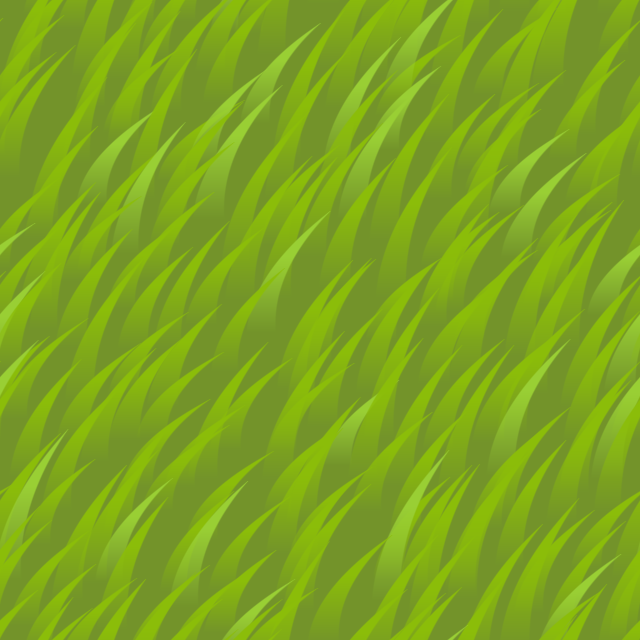
A three.js fragment shader for this texture:

```glsl
varying vec2 vUv;

const vec2 GRID = vec2(13.0, 14.0);   // blades across and up, whole so it tiles
const float SOFTNESS = 0.0015;        // half width of the edge blur
const float BRIGHT_SHARE = 0.08;

const vec3 SOIL = vec3(0.450, 0.578, 0.165);
const vec3 GRASS = vec3(0.545, 0.740, 0.035);
const vec3 BRIGHT_GRASS = vec3(0.600, 0.810, 0.205);

vec3 hash3(vec2 cell, float seed) {
  vec3 p = fract(vec3(cell.xyx + seed) * vec3(0.1031, 0.1030, 0.0973));
  p += dot(p, p.yxz + 33.33);
  return fract((p.xxy + p.yzz) * p.zyx);
}

vec2 wrapCell(vec2 cell) {
  return floor(mod(cell + 0.5, GRID));
}

// Opacity of a curved blade rooted at the origin, fading out toward its root
float blade(vec2 p, float height, float lean, float halfWidth) {
  float t = p.y / height;
  if (t <= 0.0 || t >= 1.0) return 0.0;
  float spine = lean * t * t;
  float slope = 2.0 * lean * t / height;
  float taper = halfWidth * (1.0 - t) * (1.0 + 0.35 * t);
  float edge = (abs(p.x - spine) - taper) / sqrt(1.0 + slope * slope);
  float cover = 1.0 - smoothstep(-SOFTNESS, SOFTNESS, edge);
  return cover * clamp(t / 0.62, 0.0, 1.0);
}

// Paints one blade of the grid over the colour behind it
vec3 paintBlade(vec3 behind, vec2 uv, vec2 cell) {
  vec2 id = wrapCell(cell);
  vec3 place = hash3(id, 3.7);
  vec3 form = hash3(id, 41.3);
  vec2 root = (cell + 0.05 + 0.9 * place.xy) / GRID;
  float height = mix(0.125, 0.24, form.x);
  float lean = mix(0.088, 0.116, form.y);
  float halfWidth = mix(0.021, 0.025, form.z);
  vec3 tint = mix(GRASS, BRIGHT_GRASS, step(place.z, BRIGHT_SHARE));
  return mix(behind, tint, blade(uv - root, height, lean, halfWidth));
}

void main() {
  vec2 home = floor(vUv * GRID);
  vec3 color = SOIL;

  // Rows run from far to near, so lower blades overlap higher ones
  for (int row = 0; row <= 5; row++) {
    for (int col = -3; col <= 1; col++) {
      color = paintBlade(color, vUv, home + vec2(float(col), -float(row)));
    }
  }
  gl_FragColor = vec4(color, 1.0);
}
```
